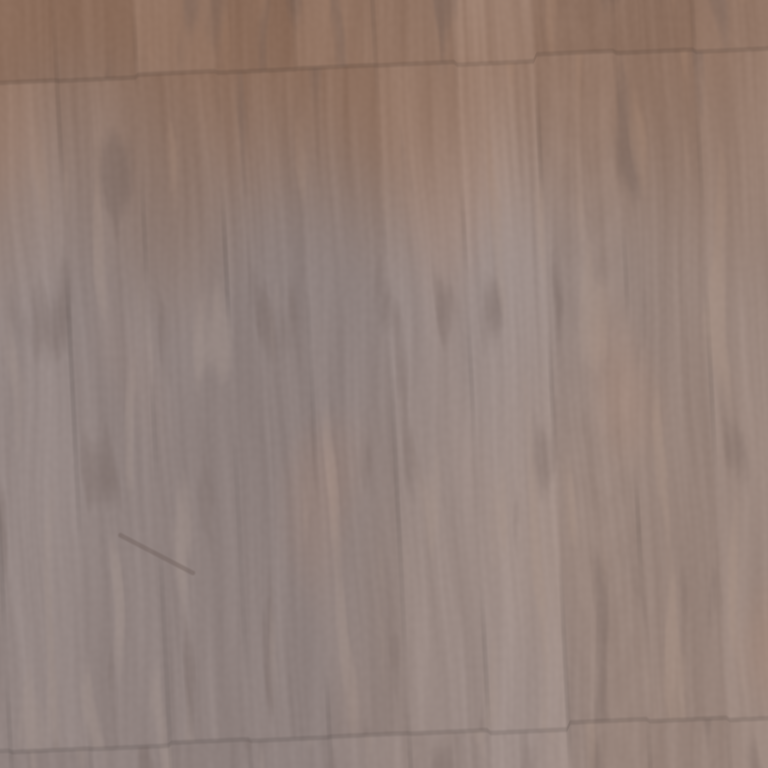
Give the GLSL for this texture, as a WebGL 2 fragment shader.

```glsl
#version 300 es
precision highp float;
uniform vec2 u_resolution;
out vec4 outColor;

const float STRIP_WIDTH = 0.104;
const float ROW_HEIGHT = 0.872;
const vec3 GREY = vec3(0.570, 0.518, 0.506);
const vec3 TAUPE = vec3(0.598, 0.522, 0.486);
const vec3 BROWN = vec3(0.560, 0.442, 0.372);
const vec3 PALE = vec3(0.655, 0.570, 0.520);
const vec3 DARK = vec3(0.405, 0.345, 0.325);

float hash(vec2 p) {
    return fract(sin(dot(p, vec2(127.1, 311.7))) * 43758.55);
}

vec2 gradient(vec2 cell) {
    float angle = 6.2832 * hash(cell);
    return vec2(cos(angle), sin(angle));
}

// Gradient noise, roughly -0.7 to 0.7
float noise(vec2 p) {
    vec2 i = floor(p), f = fract(p);
    vec2 w = f * f * f * (f * (f * 6.0 - 15.0) + 10.0);
    vec2 e = vec2(1.0, 0.0);
    float low = mix(dot(gradient(i), f), dot(gradient(i + e), f - e), w.x);
    float high = mix(dot(gradient(i + e.yx), f - e.yx),
                     dot(gradient(i + 1.0), f - 1.0), w.x);
    return mix(low, high, w.y);
}

float segmentDistance(vec2 p, vec2 a, vec2 b) {
    vec2 pa = p - a, ba = b - a;
    return length(pa - ba * clamp(dot(pa, ba) / dot(ba, ba), 0.0, 1.0));
}

// Brightness of one board; every row has a pale board in strip 0
float boardTone(float strip, float row) {
    float pale = 1.0 - step(0.5, abs(strip));
    float dim = 1.0 - step(0.6, abs(strip - 1.5));
    float tone = hash(vec2(strip, row) + 3.0) - 0.5;
    return tone * 0.045 * (1.0 - pale) + 0.040 * pale - 0.014 * dim;
}

// Board value blended softly across the edge to the next strip
float blendedTone(float across, float row, float blur) {
    float edge = floor(across + 0.5);
    float side = smoothstep(-blur, blur, across - edge);
    return mix(boardTone(edge - 1.0, row), boardTone(edge, row), side);
}

// Slow light: grey sheen, warmer to the top and right
vec3 sheen(vec2 uv) {
    float drift = noise(uv * vec2(5.0, 2.5) + 8.0);
    float right = smoothstep(0.4, 0.85, uv.x + 0.2 * drift);
    float top = smoothstep(0.57, 0.97, uv.y + 0.12 * drift);
    vec3 base = mix(GREY, TAUPE, right);
    float blush = smoothstep(0.1, 0.5, noise(uv * vec2(6.0, 3.0) + 21.0));
    base += vec3(0.025, 0.004, -0.010) * blush;
    return mix(base, BROWN, top * (1.0 - 0.2 * right));
}

// Arched growth rings centred on one wide board pair
float archedGrain(vec2 q, float centre) {
    float dx = q.x - centre;
    float rings = sin(70.0 * (q.y - 0.28 * dx * dx) + 5.0 * noise(q * 3.0));
    return rings * (1.0 - smoothstep(0.2, 0.7, abs(dx)));
}

// Wood of one row; q.x counts strips, q.y counts rows
vec3 wood(vec2 q, float row, vec3 base) {
    float along = q.y + row * 17.3;
    float bend = 0.15 * noise(vec2(q.x * 1.2, along * 3.0));
    float x = q.x + bend;
    float fibre = 0.6 * noise(vec2(x * 5.0, along * 2.5))
                + 0.4 * noise(vec2(x * 13.0 + 5.0, along * 4.0));
    vec3 color = base + blendedTone(q.x, row, 0.05);
    color += 0.050 * fibre + 0.004 * archedGrain(vec2(q.x, along), 1.6);

    // Fine parallel lines, strongest on the pale board
    float onPale = smoothstep(-0.05, 0.05, q.x) * smoothstep(1.05, 0.95, q.x);
    float lines = noise(vec2(q.x * 10.0 + 40.0, along * 1.2));
    color += lines * (0.012 + 0.035 * onPale * smoothstep(-0.7, 0.0, q.y));

    // Broken dark and pale streaks
    float shade = noise(vec2(x * 3.1 + 11.0, along * 4.5));
    float gleam = noise(vec2(x * 3.6 + 67.0, along * 3.7));
    float ragged = 0.12 * noise(vec2(x * 12.0, along * 16.0));
    color = mix(color, DARK, 0.30 * smoothstep(0.22, 0.55, shade + ragged));
    return mix(color, PALE * base / TAUPE, 0.55 * smoothstep(0.20, 0.50, gleam + ragged));
}

void main() {
    vec2 uv = gl_FragCoord.xy / u_resolution;

    // Slightly skewed strips and rows
    float across = (uv.x + 0.05 * uv.y - 0.639) / STRIP_WIDTH;
    float jitter = 0.12 * blendedTone(across, 5.0, 0.03);
    float along = (uv.y - 0.046 * uv.x - 0.893 + jitter) / ROW_HEIGHT;
    vec2 q = vec2(across, along);

    // Two rows meet softly at each joint
    float joint = floor(along + 0.5);
    float gap = along - joint;
    vec3 base = sheen(uv);
    vec3 color = mix(wood(q, joint - 1.0, base), wood(q, joint, base),
                     smoothstep(-0.004, 0.004, gap));

    // Seams: faint, uneven lines between boards
    float seamX = abs(across - floor(across + 0.5));
    float wear = smoothstep(-0.2, 0.4, noise(vec2(floor(across + 0.5) * 7.3, along * 5.0)));
    color *= 1.0 - 0.08 * wear * (1.0 - smoothstep(0.01, 0.05, seamX));
    color *= 1.0 - 0.09 * (1.0 - smoothstep(0.001, 0.006, abs(gap)));

    // One short scratch and a light surface mottle
    float scratch = segmentDistance(uv, vec2(0.157, 0.303), vec2(0.251, 0.254));
    color = mix(color, DARK, 0.38 * (1.0 - smoothstep(0.001, 0.005, scratch)));
    color += 0.010 * noise(uv * 110.0);
    outColor = vec4(color, 1.0);
}
```
